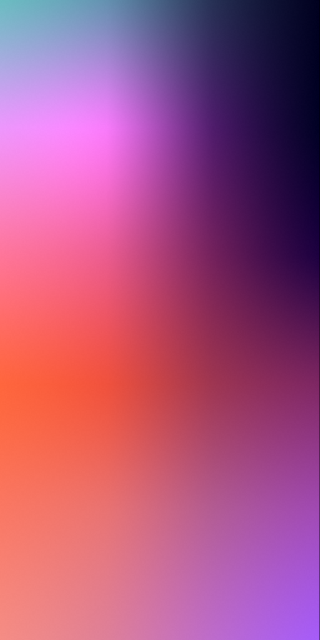
Reproduce this background procedurally as a WebGL 1 fragment shader.

```glsl
precision highp float;
// Soft mesh gradient: teal and pink glow over orange, with a navy corner and violet base.

uniform vec2 u_resolution;

const float LAST_COLUMN = 3.0;
const float LAST_ROW = 5.0;
const float SMOOTHNESS = 0.45;         // 0 keeps creases at the knots, 1 is fully smooth
const vec2 GRAIN_CELLS = vec2(256.0, 512.0);
const float GRAIN_STRENGTH = 0.007;
const float EDGE_WIDTH = 0.004;
const float EDGE_SHADE = 0.4;

// Weight of a knot at signed distance d: a tent mixed with a Catmull-Rom curve.
float knotWeight(float d) {
  d = abs(d);
  float inner = 1.0 + d * d * (1.5 * d - 2.5);
  float outer = 2.0 + d * (-4.0 + d * (2.5 - 0.5 * d));
  float spline = d < 1.0 ? inner : (d < 2.0 ? outer : 0.0);
  return mix(max(1.0 - d, 0.0), spline, SMOOTHNESS);
}

// Horizontal blend of four evenly spaced colours.
vec3 blendRow(float x, vec3 left, vec3 midLeft, vec3 midRight, vec3 right) {
  float p = x * LAST_COLUMN;
  vec4 w = vec4(knotWeight(p), knotWeight(p - 1.0),
                knotWeight(p - 2.0), knotWeight(p - 3.0));
  w /= dot(w, vec4(1.0));
  return left * w.x + midLeft * w.y + midRight * w.z + right * w.w;
}

// Row colour in rgb and its vertical weight in alpha, ready to be summed.
vec4 weighted(vec3 color, float distanceToRow) {
  return vec4(color, 1.0) * knotWeight(distanceToRow);
}

vec3 meshGradient(vec2 uv) {
  float x = uv.x;
  float depth = (1.0 - uv.y) * LAST_ROW;

  // Bands run from the top edge down to the bottom edge.
  vec3 teal = blendRow(x, vec3(0.42, 0.74, 0.76), vec3(0.39, 0.57, 0.69),
                       vec3(0.15, 0.19, 0.33), vec3(0.00, 0.00, 0.12));
  vec3 pink = blendRow(x, vec3(0.93, 0.59, 0.99), vec3(0.97, 0.48, 0.98),
                       vec3(0.31, 0.11, 0.42), vec3(0.00, 0.00, 0.14));
  vec3 rose = blendRow(x, vec3(1.00, 0.46, 0.60), vec3(0.92, 0.36, 0.56),
                       vec3(0.45, 0.13, 0.36), vec3(0.11, 0.00, 0.25));
  vec3 orange = blendRow(x, vec3(1.00, 0.40, 0.24), vec3(0.94, 0.32, 0.24),
                         vec3(0.62, 0.21, 0.32), vec3(0.49, 0.15, 0.39));
  vec3 coral = blendRow(x, vec3(0.98, 0.47, 0.39), vec3(0.91, 0.45, 0.45),
                        vec3(0.70, 0.36, 0.58), vec3(0.63, 0.29, 0.71));
  vec3 violet = blendRow(x, vec3(0.96, 0.55, 0.52), vec3(0.87, 0.50, 0.60),
                         vec3(0.74, 0.42, 0.80), vec3(0.65, 0.36, 0.98));

  vec4 sum = weighted(teal, depth) + weighted(pink, depth - 1.0)
           + weighted(rose, depth - 2.0) + weighted(orange, depth - 3.0)
           + weighted(coral, depth - 4.0) + weighted(violet, depth - 5.0);
  return sum.rgb / sum.a;
}

// Pseudo-random value in 0..1 for a grid cell.
float hash(vec2 cell) {
  vec3 p = fract(vec3(cell.xyx) * 0.1031);
  p += dot(p, p.yzx + 33.33);
  return fract((p.x + p.y) * p.z);
}

// Faint grain that keeps the gradient free of banding.
float grain(vec2 uv) {
  return (hash(floor(uv * GRAIN_CELLS)) - 0.5) * GRAIN_STRENGTH;
}

// Thin shade along the right border.
float edgeShade(float x) {
  return 1.0 - EDGE_SHADE * smoothstep(1.0 - EDGE_WIDTH, 1.0 - 0.5 * EDGE_WIDTH, x);
}

void main() {
  vec2 uv = gl_FragCoord.xy / u_resolution;
  vec3 color = (meshGradient(uv) + grain(uv)) * edgeShade(uv.x);
  gl_FragColor = vec4(clamp(color, 0.0, 1.0), 1.0);
}
```
